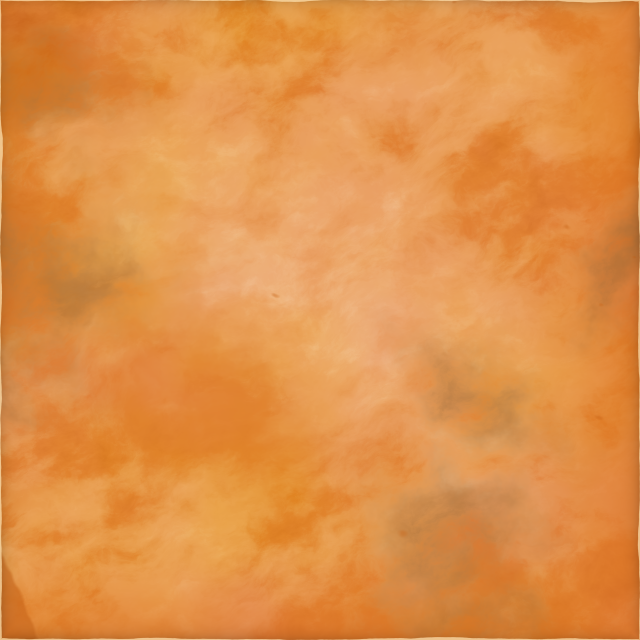
Write a Shadertoy shader that draws this texture.

```glsl
#define CLOUD_SCALE 3.4
#define CLOUD_GAIN 1.15
#define WISP_GAIN 1.05
#define MOTTLE_GAIN 0.85
#define STREAK_ANGLE 0.38
#define CENTRE_TONE 0.83
#define EDGE_FADE 0.50
#define STAIN_GAIN 0.62
#define GOLD_GAIN 0.16
#define RIM_WIDTH 0.0040

const vec3 RUST = vec3(0.79, 0.40, 0.10);
const vec3 AMBER = vec3(0.88, 0.51, 0.19);
const vec3 HONEY = vec3(0.90, 0.59, 0.29);
const vec3 PEACH = vec3(0.92, 0.64, 0.36);
const vec3 CREAM = vec3(0.94, 0.73, 0.49);
const vec3 UMBER = vec3(0.63, 0.41, 0.20);
const vec3 EMBER = vec3(0.87, 0.44, 0.13);
const vec3 TORN = vec3(1.00, 0.88, 0.68);

// Soft stains: centre x, centre y, radius
const vec3 STAINS[7] = vec3[7](
    vec3(0.00, 0.64, 0.11), vec3(0.13, 0.55, 0.11), vec3(0.09, 0.86, 0.08),
    vec3(0.76, 0.36, 0.09), vec3(0.72, 0.12, 0.10), vec3(1.00, 0.58, 0.06),
    vec3(0.00, 0.44, 0.06));

float hash(vec2 p) {
    vec3 q = fract(p.xyx * 0.1031);
    q += dot(q, q.yzx + 33.33);
    return fract((q.x + q.y) * q.z);
}

float noise(vec2 p) {
    vec2 i = floor(p), f = fract(p);
    f = f * f * f * (f * (f * 6.0 - 15.0) + 10.0);
    return mix(mix(hash(i), hash(i + vec2(1, 0)), f.x),
               mix(hash(i + vec2(0, 1)), hash(i + vec2(1, 1)), f.x), f.y);
}

// Turns coordinates so that the new x axis lies at angle a
mat2 turn(float a) {
    return mat2(cos(a), -sin(a), sin(a), cos(a));
}

float fbm(vec2 p, float roughness) {
    float sum = 0.0, amp = 1.0, total = 0.0;
    for (int i = 0; i < 6; i++) {
        sum += amp * noise(p);
        total += amp;
        p = turn(0.15) * p * 2.03 + 17.3;
        amp *= roughness;
    }
    return sum / total;
}

vec3 parchment(float tone) {
    float t = clamp(tone, 0.0, 1.0) * 4.0;
    vec3 c = mix(RUST, AMBER, clamp(t, 0.0, 1.0));
    c = mix(c, HONEY, clamp(t - 1.0, 0.0, 1.0));
    c = mix(c, PEACH, clamp(t - 2.0, 0.0, 1.0));
    return mix(c, CREAM, clamp(t - 3.0, 0.0, 1.0));
}

void mainImage(out vec4 fragColor, in vec2 fragCoord) {
    vec2 uv = fragCoord / iResolution.xy;

    // Clouds, rising wisps and feathered mottling
    vec2 warp = vec2(fbm(uv * 7.0 + 3.1, 0.55), fbm(uv * 7.0 + 41.7, 0.55)) - 0.5;
    float clouds = fbm((uv + 0.10 * warp) * CLOUD_SCALE + 8.0, 0.5);
    vec2 along = turn(STREAK_ANGLE) * (uv + 0.06 * warp);
    float wisps = fbm(along * vec2(7.0, 12.0) + 60.0, 0.58);
    float mottle = fbm(along * vec2(16.0, 24.0) + 90.0, 0.64);

    // Pale heart, darker outer parts and one falling scorched band
    float reach = length((uv - vec2(0.42, 0.56)) * vec2(1.1, 0.9));
    float tone = CENTRE_TONE - EDGE_FADE * smoothstep(0.16, 0.74, reach);
    tone += CLOUD_GAIN * (clouds - 0.5) + WISP_GAIN * (wisps - 0.5);
    tone += MOTTLE_GAIN * (mottle - 0.5);
    vec2 band = turn(-0.65) * (uv + 0.16 * warp - vec2(0.31, 0.41));
    band *= vec2(4.5, 10.0);
    tone -= 0.55 * exp(-dot(band, band)) * smoothstep(0.25, 0.65, 0.5 * (wisps + mottle));
    tone -= 0.20 * smoothstep(0.5, 0.7, wisps) * smoothstep(0.4, 0.6, mottle);
    tone -= 0.40 * max(tone - 0.68, 0.0);
    tone += 0.65 * max(0.26 - tone, 0.0);
    vec3 col = parchment(tone);

    // Golden and rosy drifts
    float gold = fbm(uv * 5.0 - 23.0, 0.5) - 0.5;
    col += GOLD_GAIN * gold * vec3(0.0, 0.15, -1.0);

    // Ember glow toward the right and the bottom
    float glow = max(smoothstep(0.80, 1.05, uv.x), smoothstep(0.14, -0.04, uv.y));
    col = mix(col, EMBER, 0.65 * glow * smoothstep(0.3, 0.65, clouds + 0.1));

    // Smoky stains, feathered by the wisps
    float smoke = 0.0;
    for (int i = 0; i < 7; i++) {
        vec2 d = (uv + 0.26 * warp - STAINS[i].xy) / STAINS[i].z;
        smoke = max(smoke, exp(-dot(d, d)));
    }
    col = mix(col, UMBER, STAIN_GAIN * smoke * smoothstep(0.25, 0.65, 0.5 * (wisps + mottle)));

    // Folded lower left corner
    float fold = uv.x + 0.42 * uv.y - 0.062 + 0.03 * warp.x;
    col = mix(col, RUST, 0.6 * smoothstep(0.004, -0.004, fold));

    // Sparse specks
    for (int i = 0; i < 7; i++) {
        float k = float(i);
        vec2 at = vec2(hash(vec2(k, 2.0)), hash(vec2(k, 9.0)));
        float size = mix(0.004, 0.010, hash(vec2(k, 5.0)));
        float speck = 1.0 - smoothstep(0.1 * size, size, length((uv - at + 0.04 * warp) * vec2(0.8, 1.2)));
        col = mix(col, RUST, 0.4 * speck);
    }

    // Browned border with a thin, broken torn rim
    vec2 side = min(uv, 1.0 - uv);
    float border = min(side.x, side.y);
    col *= 1.0 - 0.18 * exp(-border / 0.010) * (0.4 + clouds);
    float ragged = RIM_WIDTH * (1.8 * fbm(uv * 13.0 + 5.0, 0.5) - 0.45);
    float rim = 1.0 - smoothstep(ragged - 0.001, ragged + 0.001, border);
    col = mix(col, TORN, 0.75 * rim);

    fragColor = vec4(col, 1.0);
}
```
